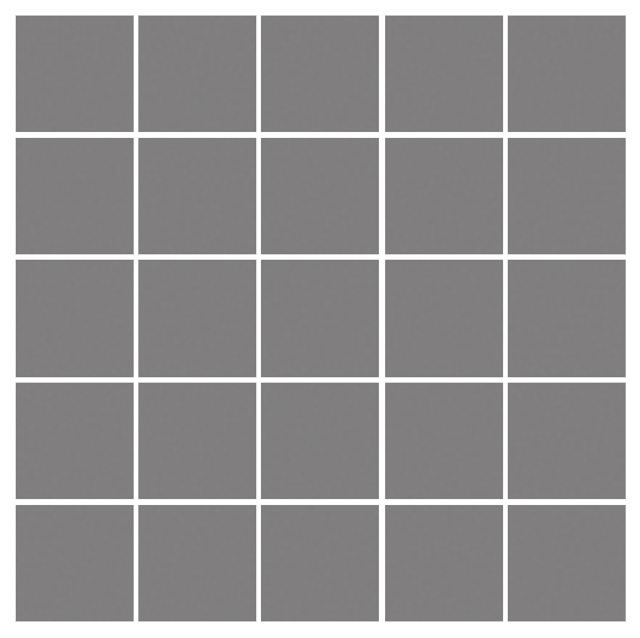
Write a Shadertoy shader that draws this pattern.

```glsl
#define TILES 5.0
#define FIRST_CENTRE vec2(0.1167, 0.1172)
#define PITCH vec2(0.1916, 0.1918)
#define TILE_SIZE vec2(0.1842, 0.1824)
#define COLUMN_SHIFT 0.0024
#define ROW_STRETCH 0.0018
#define TILE_COLOUR vec3(0.502, 0.496, 0.500)
#define GROUT_COLOUR vec3(1.0)
#define RIM_WIDTH 0.004
#define RIM_SHADE 0.025
#define GRAIN_SCALE 110.0
#define GRAIN_AMOUNT 0.010

vec2 hashGradient(vec2 cell) {
    vec2 h = vec2(dot(cell, vec2(127.1, 311.7)), dot(cell, vec2(269.5, 183.3)));
    return 2.0 * fract(sin(h) * 43758.5) - 1.0;
}

float gradientNoise(vec2 p) {
    vec2 cell = floor(p);
    vec2 f = fract(p);
    vec2 w = f * f * f * (f * (f * 6.0 - 15.0) + 10.0);
    float a = dot(hashGradient(cell), f);
    float b = dot(hashGradient(cell + vec2(1, 0)), f - vec2(1, 0));
    float c = dot(hashGradient(cell + vec2(0, 1)), f - vec2(0, 1));
    float d = dot(hashGradient(cell + vec2(1, 1)), f - vec2(1, 1));
    return mix(mix(a, b, w.x), mix(c, d, w.x), w.y);
}

// Signed distance to the nearest tile, in canvas heights
float tileDistance(vec2 uv, vec2 aspect) {
    vec2 id = clamp(floor((uv - FIRST_CENTRE) / PITCH + 0.5), 0.0, TILES - 1.0);
    vec2 centre = FIRST_CENTRE + id * PITCH;
    vec2 halfSize = 0.5 * TILE_SIZE;

    // Uneven spacing: right columns sit further out, the middle row is taller
    centre.x += COLUMN_SHIFT * step(2.5, id.x);
    halfSize.y += 0.5 * ROW_STRETCH * (1.0 - step(0.5, abs(id.y - 2.0)));

    vec2 q = (abs(uv - centre) - halfSize) * aspect;
    return length(max(q, 0.0)) + min(max(q.x, q.y), 0.0);
}

void mainImage(out vec4 fragColor, in vec2 fragCoord) {
    vec2 uv = fragCoord / iResolution.xy;
    vec2 aspect = iResolution.xy / iResolution.y;
    float pixel = 1.0 / iResolution.y;
    float dist = tileDistance(uv, aspect);

    // Faint grain and a slightly darker rim on each tile
    float grain = GRAIN_AMOUNT * gradientNoise(uv * aspect * GRAIN_SCALE);
    float rim = RIM_SHADE * smoothstep(-RIM_WIDTH, 0.0, dist);
    vec3 tile = TILE_COLOUR + grain - rim;

    float coverage = smoothstep(0.75, -0.75, dist / pixel);
    fragColor = vec4(mix(GROUT_COLOUR, tile, coverage), 1.0);
}
```
